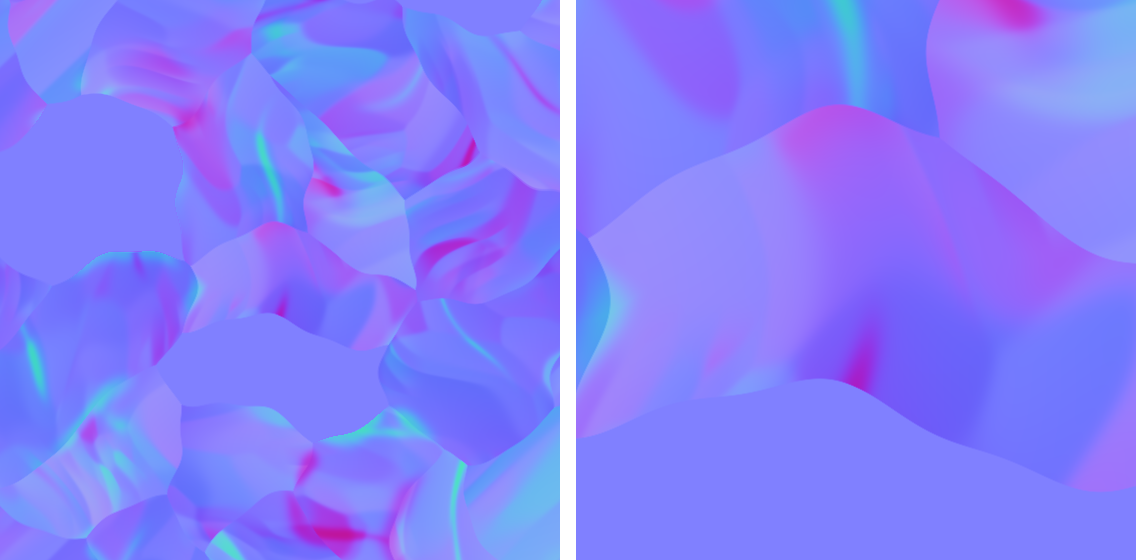
Left: the whole. Right: its middle third, enlarged.
Reproduce this texture map procedurally as a WebGL 1 fragment shader.

```glsl
precision highp float;
uniform vec2 u_resolution;

vec2 hash2(vec2 p) {
  return fract(sin(vec2(dot(p, vec2(127.1, 311.7)), dot(p, vec2(269.5, 183.3)))) * 43758.5);
}

// Blended cellular noise: each cell is a gently curved facet with a random tilt.
vec2 facets(vec2 p, float sharpness) {
  vec2 cell = floor(p), sum = vec2(0.0);
  float total = 0.0;
  for (int j = -1; j <= 1; j++) {
    for (int i = -1; i <= 1; i++) {
      vec2 id = cell + vec2(float(i), float(j));
      vec2 offset = id + 0.1 + 0.8 * hash2(id) - p;
      float weight = exp(-sharpness * dot(offset, offset));
      sum += weight * (hash2(id + 57.0) - 0.5 + 0.25 * offset);
      total += weight;
    }
  }
  return sum / total;
}

// Slope inside one island: x along the main tilt axis, y across it.
vec2 islandSlope(vec2 p, vec2 id) {
  vec2 kind = hash2(id + 40.0);
  if (kind.x < 0.12) return vec2(0.0);

  // Every island has its own grain; some are drawn out into diagonal streaks.
  float streaked = step(0.85, kind.x);
  float angle = mix(6.283 * kind.y, 0.785, streaked);
  float c = cos(angle), s = sin(angle);
  vec2 q = mat2(c, -s, s, c) * p;
  q.x *= mix(0.6, 0.1, streaked);
  vec2 bend = sin(q.yx * vec2(15.0, 19.0) + 6.0 * kind) + 0.4 * sin(q.yx * 41.0 + 9.0 * kind);
  q += 0.03 * (1.0 - streaked) * bend;

  // Facets from broad to fine, with edges that go from soft to crisp.
  vec2 shifted = q + id * 7.3;
  float crisp = 0.5 + 0.5 * sin(13.0 * p.x - 11.0 * p.y + 6.0 * kind.y);
  vec2 slope = 0.4 * facets(shifted * 5.5, mix(9.0, 50.0, crisp));
  slope += 0.24 * facets(shifted * 12.0 + 3.7, mix(26.0, 8.0, crisp));

  // Small wrinkles and narrow winding ridges in patches.
  float wrinkled = smoothstep(0.1, 0.8, sin(15.0 * p.x + 5.0 * kind.x) * sin(13.0 * p.y + 4.0 * kind.y));
  slope += 0.32 * wrinkled * facets(shifted * vec2(16.0, 38.0), 9.0);
  float phase = 15.0 * q.y + 1.3 * sin(9.0 * q.x + 6.0 * kind.y) + 6.0 * kind.x;
  float ridge = exp(-40.0 * pow(abs(sin(phase)), 2.0)) * sign(cos(phase));
  float broken = smoothstep(0.0, 0.9, sin(17.0 * q.x + 5.0 * q.y + 9.0 * kind.x));
  slope.x += 0.28 * ridge * broken * (1.0 - streaked);

  slope += 0.13 * (hash2(id + 9.0) - 0.5);
  slope.x *= 0.85 + 14.0 * slope.x * slope.x;
  return slope * vec2(1.0, 0.9);
}

void main() {
  vec2 p = gl_FragCoord.xy / u_resolution;

  // Islands: warped cells, keeping the three nearest distances.
  vec2 w = p * 3.9 + 0.25 * sin(p.yx * 6.0 + vec2(1.0, 2.6)) + 0.06 * sin(p.yx * 23.0);
  w += 0.015 * sin(p.yx * 61.0);
  vec2 nearId = vec2(0.0), nextId = vec2(0.0), nearOff = vec2(0.0), nextOff = vec2(0.0);
  vec3 dist = vec3(9.0);
  for (int j = -1; j <= 1; j++) {
    for (int i = -1; i <= 1; i++) {
      vec2 id = floor(w) + vec2(float(i), float(j));
      vec2 offset = id + hash2(id + 21.0) - w;
      float d = length(offset);
      if (d < dist.x) {
        dist = vec3(d, dist.xy);
        nextId = nearId;
        nextOff = nearOff;
        nearId = id;
        nearOff = offset;
      } else if (d < dist.y) {
        dist = vec3(dist.x, d, dist.y);
        nextId = id;
        nextOff = offset;
      } else if (d < dist.z) {
        dist.z = d;
      }
    }
  }
  float seam = dot(0.5 * (nearOff + nextOff), normalize(nextOff - nearOff));

  // Smoothed seam between neighbouring islands.
  float inside = smoothstep(0.0, 4.0 / u_resolution.y, seam);
  vec2 slope = mix(islandSlope(p, nextId), islandSlope(p, nearId), 0.5 + 0.5 * inside);

  // Steep cyan or magenta creases along parts of some seams, never on flat islands.
  vec2 pair = hash2(nearId + nextId + 5.0);
  float strength = smoothstep(0.4, 0.8, pair.x) * sign(pair.y - 0.5);
  strength *= smoothstep(-0.2, 0.9, sin(10.0 * p.x + 11.0 * p.y + 6.0 * pair.y));
  strength *= smoothstep(0.0, 0.2, dist.z - dist.y) * step(0.12, hash2(nearId + 40.0).x);
  slope.x += 0.9 * strength * exp(-seam * seam * 220.0);

  // Tilt to encoded normal.
  vec2 tilt = vec2(-0.52, 0.88) * slope.x + vec2(0.88, 0.5) * slope.y;
  vec3 normal = normalize(vec3(tilt, 1.0));
  gl_FragColor = vec4(0.5 + 0.5 * normal, 1.0);
}
```
